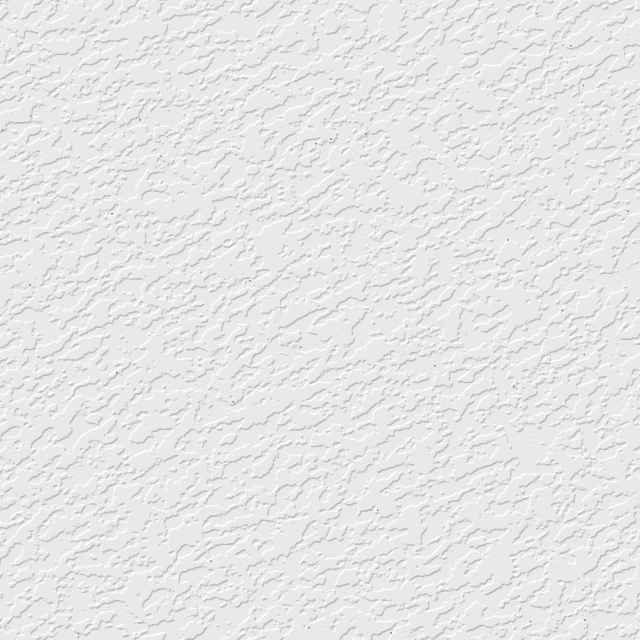
Give the GLSL for this texture, as a Shadertoy shader.

```glsl
// White embossed plaster: ragged slanted plateaus lit from the upper left.

const vec3  FLAT_COLOR    = vec3(0.912);
const vec3  LIGHT_COLOR   = vec3(0.985);
const vec3  SHADOW_COLOR  = vec3(0.745);
const vec3  PIT_COLOR     = vec3(0.50);
const vec2  LIGHT_DIR     = vec2(-0.55, 0.835);
const float GRAIN_ANGLE   = 0.44;             // slant of the plateaus, radians
const vec2  GRAIN_CELLS   = vec2(40.0, 82.0); // cells along and across the slant
const vec2  RAGGED_CELLS  = vec2(115.0, 165.0);
const vec2  CRUMB_CELLS   = vec2(260.0, 300.0);
const float RAGGED_AMOUNT = 0.48;
const float CRUMB_AMOUNT  = 0.17;
const float PATCH_CELLS   = 17.0;
const float PATCH_AMOUNT  = 0.22;
const float EDGE_SOFTNESS = 0.17;             // half width of the plateau slope
const float RELIEF_REACH  = 0.0015;           // emboss offset in canvas units
const float PIT_CELLS     = 26.0;
const float PIT_CHANCE    = 0.05;
const float PIT_RADIUS    = 0.0013;

vec3 hash3(vec2 cell) {
    vec3 h = fract(cell.xyx * vec3(0.1031, 0.1030, 0.0973));
    h += dot(h, h.yxz + 33.33);
    return fract((h.xxy + h.yzz) * h.zyx);
}

// Cellular noise: one signed smooth bump at a random point of each cell.
float bumpNoise(vec2 p) {
    vec2 cell = floor(p);
    float sum = 0.0;
    for (int y = -1; y <= 1; y++) {
        for (int x = -1; x <= 1; x++) {
            vec2 id = cell + vec2(x, y);
            vec3 rnd = hash3(id + 57.0);
            vec2 d = p - id - rnd.xy;
            float bump = max(1.0 - dot(d, d), 0.0);
            sum += (2.0 * rnd.z - 1.0) * bump * bump * bump;
        }
    }
    return sum;
}

// Plateau height: layered noise in slanted axes, cut into two soft levels.
float plasterHeight(vec2 p) {
    float c = cos(GRAIN_ANGLE), s = sin(GRAIN_ANGLE);
    vec2 q = vec2(c * p.x + s * p.y, c * p.y - s * p.x) + 2.0;
    float level = bumpNoise(q * GRAIN_CELLS)
                + RAGGED_AMOUNT * bumpNoise(q * RAGGED_CELLS + 11.0)
                + CRUMB_AMOUNT * bumpNoise(q * CRUMB_CELLS + 23.0)
                + PATCH_AMOUNT * bumpNoise(q * PATCH_CELLS + 37.0);
    return smoothstep(-EDGE_SOFTNESS, EDGE_SOFTNESS, level);
}

// Coverage of the sparse tiny pits.
float pitMask(vec2 p, float pixel) {
    vec2 id = floor(p * PIT_CELLS);
    vec3 rnd = hash3(id + 211.0);
    vec2 center = (id + 0.1 + 0.8 * rnd.xy) / PIT_CELLS;
    float dist = length(p - center);
    float disc = 1.0 - smoothstep(PIT_RADIUS - 0.5 * pixel, PIT_RADIUS + 0.5 * pixel, dist);
    return disc * step(rnd.z, PIT_CHANCE);
}

void mainImage(out vec4 fragColor, in vec2 fragCoord) {
    float pixel = 1.0 / iResolution.y;
    vec2 p = fragCoord * pixel;

    // Emboss: slopes facing the light brighten, the others fall into shade
    vec2 reach = LIGHT_DIR * RELIEF_REACH;
    float relief = plasterHeight(p - reach) - plasterHeight(p + reach);

    vec3 color = mix(FLAT_COLOR, LIGHT_COLOR, max(relief, 0.0));
    color = mix(color, SHADOW_COLOR, max(-relief, 0.0));
    color = mix(color, PIT_COLOR, pitMask(p, pixel));
    fragColor = vec4(color, 1.0);
}
```
